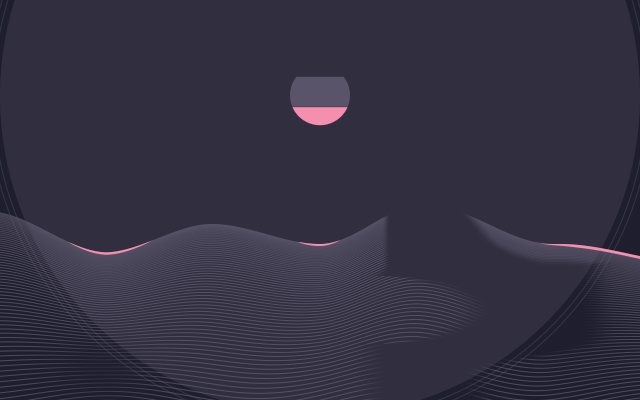
Give the GLSL for this background, as a Shadertoy shader.

```glsl
// Dusk landscape: a huge pale disc, a two-tone sun and dunes drawn with contour lines.
#define NIGHT vec3(0.120, 0.118, 0.180)
#define DISC vec3(0.192, 0.180, 0.250)
#define RIM vec3(0.350, 0.330, 0.410)
#define LINE vec3(0.440, 0.420, 0.500)
#define PINK vec3(0.960, 0.560, 0.680)
#define DISC_CENTER vec2(0.800, 0.760)
#define DISC_RADIUS 0.800
#define SUN_CENTER vec2(0.800, 0.762)
#define SUN_RADIUS 0.075
#define LINE_WIDTH 0.0017
#define LINE_COUNT 42.0
#define LINE_SPREAD 3.7

// Soft coverage of the region where the signed distance is negative.
float cover(float dist, float px) {
    return clamp(0.5 - dist / px, 0.0, 1.0);
}

// Coverage of a thin stroke at the given distance from its centre.
float stroke(float dist, float px) {
    float w = max(px, LINE_WIDTH);
    return max(0.0, 1.0 - abs(dist) / w) * LINE_WIDTH / w;
}

// Height of the dune crest.
float crest(float x) {
    float h = 0.472 - 0.103 * smoothstep(-0.03, 0.27, x);
    h += 0.071 * smoothstep(0.26, 0.53, x);
    h -= 0.050 * smoothstep(0.53, 0.80, x);
    h += 0.100 * smoothstep(0.80, 1.06, x);
    h -= 0.100 * smoothstep(1.06, 1.38, x);
    return h - 0.050 * smoothstep(1.40, 1.75, x);
}

// Height of the deepest contour, below the canvas.
float foot(float x) {
    return -0.06 + 0.03 * cos((x - 0.27) * 9.0);
}

// Contours between crest and foot, spaced wider with depth.
float contours(vec2 p, float depth, float px) {
    float range = crest(p.x) - foot(p.x);
    float t = max(depth, 0.0) / range;
    float phase = LINE_COUNT * log(1.0 + LINE_SPREAD * t);
    float spacing = range * (1.0 + LINE_SPREAD * t) / (LINE_COUNT * LINE_SPREAD);
    float line = stroke((fract(phase) - 0.5) * spacing, px);
    float average = LINE_WIDTH / spacing;
    return mix(average, line, smoothstep(1.0, 2.2, spacing / px));
}

// Left dune, with a rounded tongue reaching right.
float leftDune(vec2 p) {
    float k = (p.y - 0.225) / 0.085;
    float edge = 0.967 + 0.255 * sqrt(max(0.0, 1.0 - k * k));
    float softness = mix(0.012, 0.09, smoothstep(0.34, 0.28, p.y));
    return 1.0 - smoothstep(edge - softness, edge + 0.008, p.x);
}

// Right dune: a thin shoulder, the far slope and a low foreground.
float rightDune(vec2 p, float depth) {
    float start = 1.16 + max(0.0, 0.467 - p.y) * 0.8;
    float shoulder = smoothstep(start - 0.01, start + 0.03, p.x)
                   * (1.0 - smoothstep(0.030, 0.058, depth));
    float slopeStart = mix(1.16, 1.45, smoothstep(0.07, 0.15, p.y));
    float slope = smoothstep(slopeStart - 0.01, slopeStart + 0.09, p.x);
    return max(shoulder, slope);
}

// Thickness of the pink light lying along the crest.
float pinkThickness(float x) {
    float a = (x - 0.275) / 0.112;
    float b = (x - 0.797) / 0.057;
    float valleys = 0.006 * max(0.0, 1.0 - a * a) + 0.005 * max(0.0, 1.0 - b * b);
    return valleys + 0.007 * smoothstep(1.32, 1.46, x);
}

void mainImage(out vec4 fragColor, in vec2 fragCoord) {
    float px = 1.0 / iResolution.y;
    vec2 p = fragCoord * px;
    p.x += 0.8 - 0.5 * iResolution.x * px;

    // Large disc and its two thin halos
    float r = length(p - DISC_CENTER);
    vec3 color = mix(NIGHT, DISC, cover(r - DISC_RADIUS, px));
    for (int i = 0; i < 2; i++) {
        float halo = DISC_RADIUS + 0.016 + 0.014 * float(i);
        color = mix(color, RIM, 0.6 * stroke(r - halo, px));
    }

    // Sun with a flat top and a pink lower part
    float sun = max(length(p - SUN_CENTER) - SUN_RADIUS, p.y - 0.808);
    vec3 sunColor = mix(RIM, PINK, cover(p.y - 0.732, px));
    color = mix(color, sunColor, cover(sun, px));
    color = mix(color, DISC, 0.5 * stroke(p.y - 0.7335, px) * cover(sun, px));

    // Dunes: glowing rim first, then contour lines
    float depth = crest(p.x) - p.y;
    float ground = cover(-depth, px);
    float dune = ground * max(leftDune(p), rightDune(p, depth));
    float glow = exp(-max(depth, 0.0) / 0.024) * mix(0.55, 0.95, smoothstep(0.0, 0.12, p.x));
    color = mix(color, RIM, glow * dune);

    // Lines fade inside two shaded hollows
    float hollowLeft = exp(-dot((p - vec2(0.25, 0.08)) / vec2(0.12, 0.07), (p - vec2(0.25, 0.08)) / vec2(0.12, 0.07)));
    float hollowRight = exp(-dot((p - vec2(1.42, 0.20)) / vec2(0.11, 0.09), (p - vec2(1.42, 0.20)) / vec2(0.11, 0.09)));
    float strength = 0.85 * (1.0 - 0.65 * max(hollowLeft, hollowRight));
    color = mix(color, LINE, contours(p, depth, px) * strength * dune * (1.0 - glow));

    // Pink light on the crest
    float thickness = pinkThickness(p.x);
    float light = ground * cover(depth - thickness, px) * smoothstep(0.0, 0.002, thickness);
    color = mix(color, PINK, light);

    fragColor = vec4(color, 1.0);
}
```
